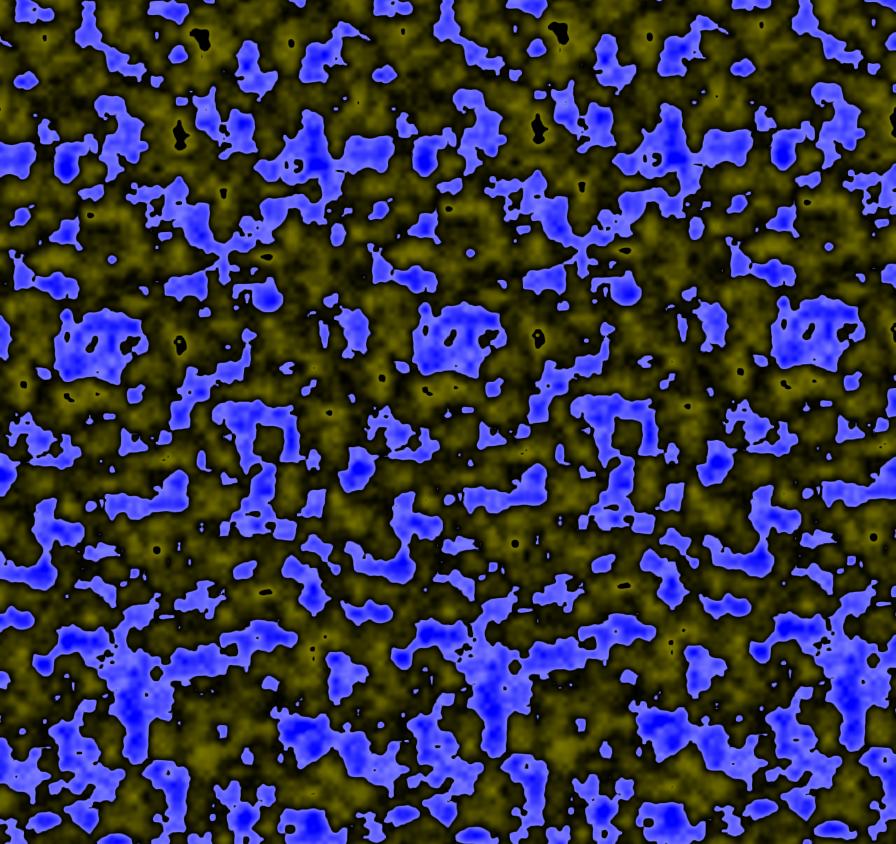
Give the GLSL for this texture, as a WebGL 2 fragment shader.

```glsl
#version 300 es
precision highp float;
precision highp int;
// Blue islands with pale rims on a mottled olive ground, cut from tiled fractal value noise.

uniform vec2 u_resolution;
out vec4 fragColor;

const float TILE_WIDTH   = 0.4;    // horizontal repeat, in canvas widths
const float TILE_RISE    = 0.018;  // upward slope from one repeat to the next
const int   COARSE_CELLS = 8;      // lattice cells per repeat in the first octave
const int   OCTAVES      = 4;
const vec4  AMPLITUDES   = vec4(0.3, 1.0, 0.5, 0.2);
const float UNIT_SPREAD  = 0.2145; // deviation of one octave of unit amplitude

// Levels are measured in standard deviations of the noise.
const float SHORE_LEVEL = 0.61;    // islands lie above this
const float PIT_LEVEL   = -2.5;    // ground turns black below this
const float DENSITY_TILT = 0.35;   // extra level at the bottom compared with the top

const vec3  OLIVE        = vec3(1.0, 0.97, 0.0);
const float OLIVE_GAIN   = 0.15;
const float RIM_PALENESS = 0.49;
const float PALENESS_FALL = 0.25;
const float EDGE_PIXELS  = 0.8;

float hash(ivec2 cell, int seed) {
    uint h = uint(cell.x) * 1597334677u
           ^ uint(cell.y) * 3812015801u
           ^ uint(seed + 7) * 2654435769u;
    h = (h ^ (h >> 16)) * 2246822519u;
    h = (h ^ (h >> 13)) * 3266489917u;
    h ^= h >> 16;
    return float(h >> 8) / 16777216.0;
}

// Value noise centred on zero that repeats after "cells" columns.
float tiledNoise(vec2 p, int cells, int seed) {
    ivec2 base = ivec2(floor(p));
    vec2 f = fract(p);
    vec2 w = f * f * (3.0 - 2.0 * f);
    int left = base.x % cells;
    int right = (base.x + 1) % cells;
    float low  = mix(hash(ivec2(left, base.y), seed),
                     hash(ivec2(right, base.y), seed), w.x);
    float high = mix(hash(ivec2(left, base.y + 1), seed),
                     hash(ivec2(right, base.y + 1), seed), w.x);
    return mix(low, high, w.y) - 0.5;
}

// Sum of octaves, scaled to unit standard deviation.
float fractalLevel(vec2 p) {
    float sum = 0.0;
    int cells = COARSE_CELLS;
    for (int i = 0; i < OCTAVES; i++) {
        sum += AMPLITUDES[i] * tiledNoise(p * float(cells), cells, i);
        cells *= 2;
    }
    return sum / (UNIT_SPREAD * length(AMPLITUDES));
}

void main() {
    vec2 p = gl_FragCoord.xy / u_resolution.x;
    p.y -= TILE_RISE * p.x;

    float level = fractalLevel(p / TILE_WIDTH);
    level += DENSITY_TILT * (0.5 - gl_FragCoord.y / u_resolution.y);
    float edge = EDGE_PIXELS * fwidth(level) + 1e-5;

    // Ground: black at the shore, brighter olive away from it, black pits
    float depth = max(SHORE_LEVEL - level, 0.0);
    vec3 ground = OLIVE * OLIVE_GAIN * depth;
    ground *= smoothstep(PIT_LEVEL - edge, PIT_LEVEL + edge, level);

    // Islands: pale rim falling to saturated blue at the peaks
    float height = max(level - SHORE_LEVEL, 0.0);
    float paleness = max(RIM_PALENESS - PALENESS_FALL * height, 0.0);
    vec3 island = vec3(paleness, paleness, 1.0);

    float cover = smoothstep(SHORE_LEVEL - edge, SHORE_LEVEL + edge, level);
    fragColor = vec4(mix(ground, island, cover), 1.0);
}
```
